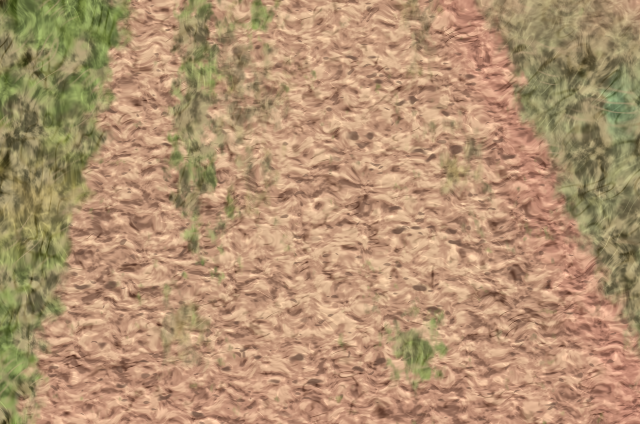
This texture is drawn by a Shadertoy shader. Its source:

```glsl
// A dry earth track seen at a slant, with grassy verges, weed tufts and scattered clods.

float hash(vec2 p) {
    vec3 q = fract(vec3(p.xyx) * 0.1031);
    q += dot(q, q.yzx + 33.33);
    return fract((q.x + q.y) * q.z);
}

float noise(vec2 p) {
    vec2 cell = floor(p), f = fract(p);
    f = f * f * (3.0 - 2.0 * f);
    return mix(mix(hash(cell), hash(cell + vec2(1, 0)), f.x),
               mix(hash(cell + vec2(0, 1)), hash(cell + vec2(1, 1)), f.x), f.y);
}

float fbm(vec2 p) {
    float sum = 0.0, gain = 0.57;
    for (int i = 0; i < 3; i++) {
        sum += gain * noise(p);
        p = mat2(0.8, 0.6, -0.6, 0.8) * p * 2.05 + 7.3;
        gain *= 0.5;
    }
    return sum;
}

// Small wandering offset that keeps repeated grain from lining up
vec2 wander(vec2 p, float frequency, float amount) {
    vec2 q = p * frequency;
    return amount * (vec2(noise(q), noise(q + 31.7)) - 0.5);
}

// Soft elliptical patch, 1 at its centre
float patchAt(vec2 p, vec2 centre, vec2 radius) {
    vec2 d = (p - centre) / radius;
    return exp(-dot(d, d));
}

// Thin curved lines along the middle value of noise, leaning by a fixed angle
float strands(vec2 p, float angle, vec2 scale) {
    float c = cos(angle), s = sin(angle);
    vec2 q = mat2(c, s, -s, c) * (p + wander(p, 14.0, 0.035));
    return 1.0 - smoothstep(0.0, 0.2, abs(noise(q * scale) - 0.5));
}

// Flat dark clods, one candidate per jittered cell
float clods(vec2 p, vec2 scale, float density) {
    vec2 q = (p + wander(p, 60.0, 0.014)) * scale, cell = floor(q);
    float cover = 0.0;
    for (int j = -1; j <= 1; j++)
    for (int i = -1; i <= 1; i++) {
        vec2 id = cell + vec2(i, j);
        vec2 centre = id + 0.2 + 0.6 * vec2(hash(id + 3.1), hash(id + 17.7));
        float d = length((q - centre) * vec2(0.85, 1.2)) - mix(0.12, 0.34, hash(id + 41.3));
        cover = max(cover, step(hash(id + 71.9), density) * (1.0 - smoothstep(-0.14, 0.1, d)));
    }
    return cover;
}

vec3 soil(vec2 p, float pinkness) {
    vec3 shade = vec3(0.57, 0.43, 0.35), clay = vec3(0.76, 0.59, 0.48), straw = vec3(0.87, 0.72, 0.58);
    vec2 q = p + wander(p, 25.0, 0.025);
    vec2 scale = vec2(44.0, 74.0);
    float broad = fbm(p * vec2(5.0, 9.0)) - 0.5;
    float grain = fbm(q * scale);
    // Light from above picks out the crumbly surface
    float relief = grain - fbm((q + vec2(0.003, 0.006)) * scale);
    float centreLight = patchAt(p, vec2(0.83, 0.70), vec2(0.45, 0.6));
    float tone = grain + 0.25 * broad + 0.06 * centreLight - 0.02;
    vec3 col = mix(shade, clay, smoothstep(0.2, 0.46, tone));
    col = mix(col, straw, smoothstep(0.46, 0.74, tone));
    col += 0.26 * relief * vec3(1.0, 0.95, 0.85);
    // Straw flecks and short cracks
    float fleck = strands(p, 0.3, vec2(46.0, 92.0)) * smoothstep(0.5, 0.8, noise(p * 57.0));
    float crack = strands(p + 3.0, -0.25, vec2(34.0, 76.0)) * smoothstep(0.55, 0.85, noise(p * 43.0 + 9.0));
    col += 0.10 * fleck * vec3(1.0, 0.92, 0.75) - 0.19 * crack * vec3(1.0, 0.9, 0.8);
    col *= mix(vec3(1), vec3(1.0, 0.91, 0.94), pinkness);
    float sparse = smoothstep(0.3, 0.6, noise(p * 6.0 + 2.0));
    float lumps = clods(p, vec2(22.0, 36.0), 0.11) * sparse;
    float crumbs = clods(p + 5.0, vec2(42.0, 64.0), 0.13);
    return mix(col, vec3(0.38, 0.28, 0.23), max(0.75 * lumps, 0.5 * crumbs));
}

vec3 grass(vec2 p, vec3 leaf, float lean) {
    vec2 q = p + wander(p, 20.0, 0.03);
    float clump = fbm(p * 15.0), fine = fbm(q * vec2(68.0, 46.0));
    vec3 col = mix(vec3(0.33, 0.31, 0.22), vec3(0.69, 0.63, 0.47), smoothstep(0.22, 0.72, fine));
    col = mix(col, leaf * (0.55 + 0.9 * fine), 0.7 * smoothstep(0.35, 0.65, clump));
    float blades = strands(p, lean, vec2(75.0, 26.0)) * noise(p * 31.0);
    float gaps = strands(p + 5.0, lean + 0.3, vec2(52.0, 24.0)) * noise(p * 27.0 + 8.0);
    float stems = strands(p + 2.0, lean + 1.0, vec2(60.0, 16.0)) * smoothstep(0.45, 0.8, noise(p * 17.0));
    col += 0.18 * blades * (leaf + 0.15) - 0.16 * gaps;
    return mix(col, vec3(0.76, 0.66, 0.52), 0.45 * stems);
}

void mainImage(out vec4 fragColor, in vec2 fragCoord) {
    vec2 p = fragCoord / iResolution.y;
    float ragged = fbm(p * 22.0) - 0.5, speckle = fbm(p * vec2(46.0, 34.0) + 4.0) - 0.5;

    // Verges: signed distances across their slanting edges
    float leftSide = 0.055 + 0.25 * p.y - p.x + 0.07 * ragged + 0.05 * speckle;
    float rightSide = p.x - (1.225 + 0.44 * (0.78 - p.y)) + 0.08 * ragged + 0.06 * speckle;
    float leftVerge = smoothstep(-0.025, 0.025, leftSide);
    float rightVerge = smoothstep(-0.025, 0.035, rightSide);

    // Bare ground, reddest beside the right verge and at the near edge
    float pink = 0.8 * exp(-pow((rightSide + 0.05) / 0.08, 2.0)) + 0.4 * (1.0 - smoothstep(0.0, 0.3, p.y));
    vec3 col = soil(p, min(pink, 1.0));

    // Dry olive growth between the wheel ruts
    float olive = 0.6 * patchAt(p, vec2(0.56, 0.76), vec2(0.14, 0.34))
                + 0.65 * patchAt(p, vec2(0.43, 0.22), vec2(0.08, 0.13))
                + 0.65 * patchAt(p, vec2(1.09, 0.61), vec2(0.07, 0.13))
                + 0.5 * patchAt(p, vec2(0.98, 0.95), vec2(0.08, 0.20));
    vec3 dryLeaf = vec3(0.61, 0.56, 0.36), fresh = vec3(0.46, 0.55, 0.29);
    col = mix(col, grass(p, dryLeaf, 0.2), 0.65 * smoothstep(0.25, 0.8, olive + 1.1 * speckle));

    // Fresh tufts along the crown and near the foreground
    float tufts = 0.9 * patchAt(p, vec2(0.46, 0.66), vec2(0.06, 0.27))
                + 0.6 * patchAt(p, vec2(0.46, 0.98), vec2(0.045, 0.16))
                + 0.65 * patchAt(p, vec2(0.60, 0.95), vec2(0.035, 0.08))
                + patchAt(p, vec2(0.99, 0.17), vec2(0.065, 0.085))
                + 0.55 * patchAt(p, vec2(1.12, 0.46), vec2(0.04, 0.04));
    col = mix(col, grass(p, fresh, 0.1), 0.85 * smoothstep(0.25, 0.8, tufts + 1.3 * speckle));

    // Verge foliage: yellowed mid-left, sage and teal on the right
    float yellowed = patchAt(p, vec2(0.05, 0.54), vec2(0.2, 0.14));
    vec3 leftLeaf = mix(fresh, vec3(0.64, 0.56, 0.36), yellowed);
    float teal = patchAt(p, vec2(1.45, 0.75), vec2(0.06, 0.07));
    vec3 rightLeaf = mix(vec3(0.53, 0.54, 0.38), vec3(0.45, 0.60, 0.43), teal);
    col = mix(col, grass(p, leftLeaf, -0.15), leftVerge);
    float thinning = 0.35 * smoothstep(0.8, 1.0, p.y);
    col = mix(col, grass(p, rightLeaf, 0.65), rightVerge * (0.95 - thinning));
    col = mix(col, soil(p, 0.2), 0.8 * patchAt(p, vec2(1.51, 1.0), vec2(0.09, 0.06)));

    fragColor = vec4(clamp(col, 0.0, 1.0), 1.0);
}
```
